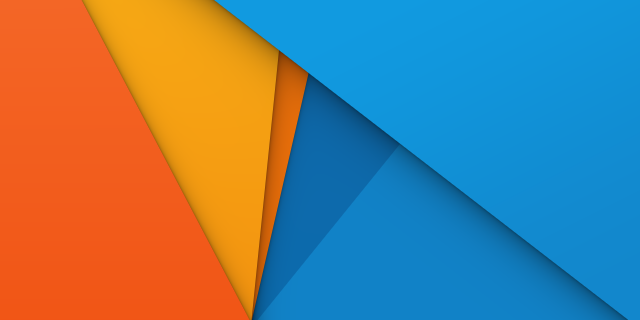
Give the GLSL for this background, as a Shadertoy shader.

```glsl
#define RED_SHADOW vec2(0.20, 0.022)     // strength, reach
#define YELLOW_SHADOW vec2(0.26, 0.026)
#define ORANGE_SHADOW vec2(0.10, 0.020)
#define SHEET_SHADOW vec2(0.36, 0.048)
#define CONTACT vec2(0.22, 0.004)        // thin dark line under each edge

// Signed distance to the line from top to bottom, positive on its right
float edgeDistance(vec2 p, vec2 top, vec2 bottom) {
    vec2 along = normalize(bottom - top);
    return dot(p - top, vec2(-along.y, along.x));
}

// Light left beside an edge at distance d
float shade(float d, vec2 shadow) {
    float x = max(d, 0.0);
    float soft = shadow.x * exp(-x / shadow.y);
    float contact = CONTACT.x * exp(-x / CONTACT.y);
    return (1.0 - soft) * (1.0 - contact);
}

// Lay a paper sheet, covering d < 0, over the lower colour
vec3 layer(vec3 below, vec3 paper, float d, vec2 shadow, float pixel) {
    float cover = clamp(0.5 - d / pixel, 0.0, 1.0);
    return mix(below * shade(d, shadow), paper, cover);
}

void mainImage(out vec4 fragColor, in vec2 fragCoord) {
    vec2 p = fragCoord / iResolution.xy * vec2(2.0, 1.0);
    float pixel = 1.0 / iResolution.y;

    // Edges of the folded sheets
    float redEdge = edgeDistance(p, vec2(0.255, 1.0), vec2(0.780, 0.0));
    float yellowEdge = edgeDistance(p, vec2(0.872, 0.844), vec2(0.786, 0.0));
    float orangeEdge = edgeDistance(p, vec2(0.9635, 0.768), vec2(0.787, 0.0));
    float foldEdge = edgeDistance(p, vec2(1.250, 0.550), vec2(0.805, 0.0));
    float sheetEdge = -edgeDistance(p, vec2(0.669, 1.0), vec2(1.9635, 0.0));

    // Paper colours with gentle gradients
    vec3 red = mix(vec3(0.945, 0.335, 0.085), vec3(0.955, 0.400, 0.150), p.y);
    vec3 yellow = mix(vec3(0.955, 0.575, 0.060), vec3(0.970, 0.660, 0.080), p.y);
    vec3 orange = mix(vec3(0.900, 0.420, 0.035), vec3(0.935, 0.450, 0.045), p.y);
    vec3 darkBlue = mix(vec3(0.045, 0.420, 0.680), vec3(0.060, 0.410, 0.665), p.y);
    vec3 midBlue = vec3(0.068, 0.510, 0.780);
    float sheetLight = smoothstep(-0.9, 0.5, p.y - 0.5 * p.x);
    vec3 brightBlue = mix(vec3(0.070, 0.530, 0.800), vec3(0.065, 0.605, 0.880), sheetLight);

    // Stack from the lowest sheet to the highest
    vec3 color = mix(midBlue, darkBlue, clamp(0.5 - foldEdge / pixel, 0.0, 1.0));
    color = layer(color, orange, orangeEdge, ORANGE_SHADOW, pixel);
    color = layer(color, yellow, yellowEdge, YELLOW_SHADOW, pixel);
    color = layer(color, red, redEdge, RED_SHADOW, pixel);
    color = layer(color, brightBlue, sheetEdge, SHEET_SHADOW, pixel);

    fragColor = vec4(color, 1.0);
}
```
